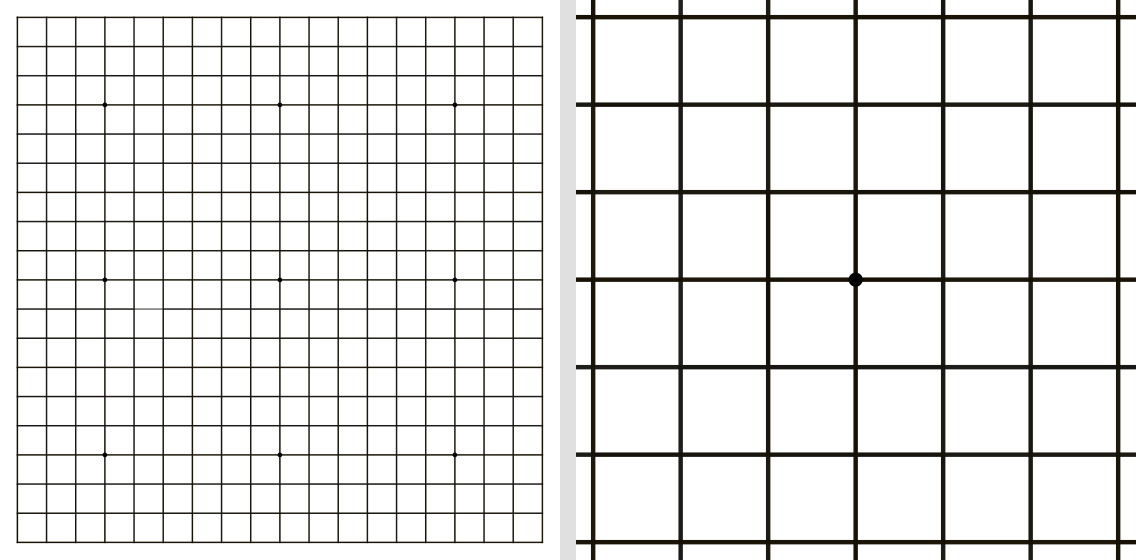
Left, the full canvas; right, a detail of the centre.
This pattern is drawn by a WebGL 1 fragment shader. Its source:

```glsl
precision highp float;

uniform vec2 u_resolution;

const float CELLS = 18.0;
const float MARGIN = 0.03125;
const float CELL_SIZE = (1.0 - 2.0 * MARGIN) / CELLS;
const float HALF_LINE = 0.00132;
const vec2 GRID_SHIFT = vec2(-0.0002, 0.0002);
const float DOT_RADIUS = 0.0042;
const float DOT_SPACING = 6.0;
const float DOT_START = 3.0;
const vec2 WORN_EDGE = vec2(4.0, 8.0);
const float WORN_FADE = 0.4;
const float FADE_VARIATION = 0.05;
const vec3 PAPER = vec3(1.0);
const vec3 COOL_INK = vec3(0.08, 0.08, 0.085);
const vec3 WARM_INK = vec3(0.075, 0.055, 0.0);
const vec3 DOT_INK = vec3(0.01);

float hash(vec2 p) {
    return fract(sin(dot(p, vec2(127.1, 311.7))) * 43758.55);
}

// Share of a pixel-wide box at x that lies between low and high
float boxCoverage(float x, float low, float high, float pixel) {
    float overlap = min(x + 0.5 * pixel, high) - max(x - 0.5 * pixel, low);
    return clamp(overlap / pixel, 0.0, 1.0);
}

// Nearest ruled line: colour in rgb, coverage in a
vec4 ruledLine(float across, float along, float axis, float pixel) {
    float index = clamp(floor(across / CELL_SIZE + 0.5), 0.0, CELLS);
    float segment = clamp(floor(along / CELL_SIZE), 0.0, CELLS - 1.0);
    float cover = boxCoverage(across - index * CELL_SIZE, -HALF_LINE, HALF_LINE, pixel);
    cover *= boxCoverage(along, -HALF_LINE, CELLS * CELL_SIZE + HALF_LINE, pixel);

    // Slightly uneven ink, warmest on every third line
    float everyThird = 1.0 - step(0.5, mod(index, 3.0));
    float warmth = mix(0.7 * hash(vec2(index, axis + 5.0)), 1.0, everyThird);
    float fade = FADE_VARIATION * hash(vec2(segment + 31.0 * axis, index));
    float worn = axis * (1.0 - step(0.5, distance(vec2(segment, index), WORN_EDGE)));
    cover *= 1.0 - max(fade, worn * WORN_FADE);
    return vec4(mix(COOL_INK, WARM_INK, warmth), cover);
}

// Round markers on the crossings of every sixth line
float markerDots(vec2 board, float pixel) {
    vec2 slot = floor((board / CELL_SIZE - DOT_START) / DOT_SPACING + 0.5);
    vec2 center = (clamp(slot, 0.0, 2.0) * DOT_SPACING + DOT_START) * CELL_SIZE;
    return clamp(0.5 + (DOT_RADIUS - distance(board, center)) / pixel, 0.0, 1.0);
}

void main() {
    float pixel = 1.0 / min(u_resolution.x, u_resolution.y);
    vec2 canvas = (gl_FragCoord.xy - 0.5 * u_resolution) * pixel + 0.5;
    vec2 board = canvas - MARGIN - GRID_SHIFT;

    vec4 vertical = ruledLine(board.x, board.y, 0.0, pixel);
    vec4 horizontal = ruledLine(board.y, board.x, 1.0, pixel);

    vec3 color = mix(PAPER, vertical.rgb, vertical.a);
    color = mix(color, min(color, horizontal.rgb), horizontal.a);
    color = mix(color, DOT_INK, markerDots(board, pixel));
    gl_FragColor = vec4(color, 1.0);
}
```
